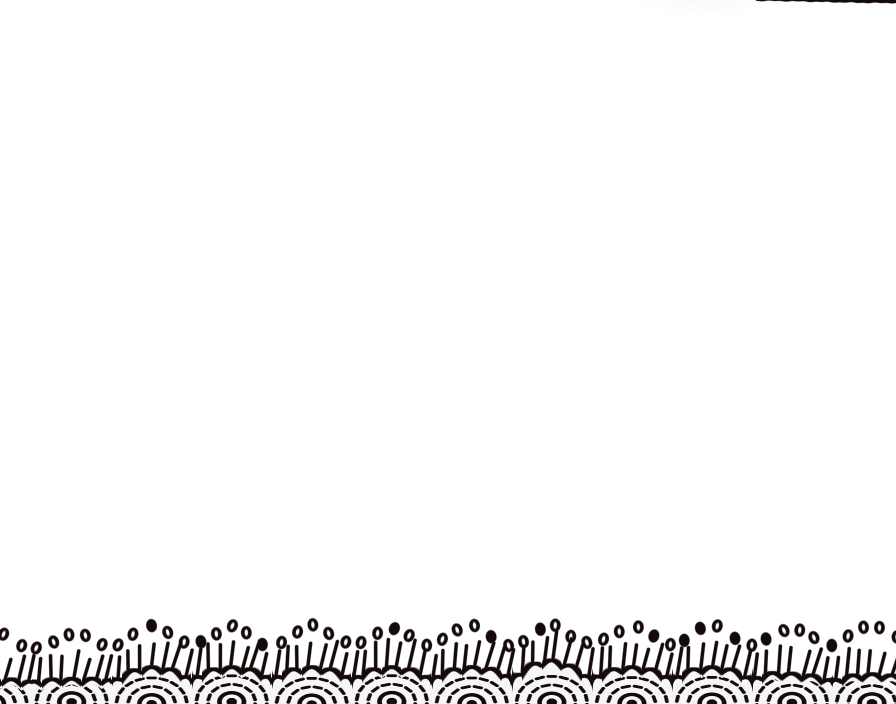
Give the GLSL for this background, as a WebGL 1 fragment shader.

```glsl
precision highp float;
// White paper with a hand-inked border of scalloped mounds, stems, seeds and dashed arches.
uniform vec2 u_resolution;

// Lengths are in drawing units; the canvas is VIEW_WIDTH of them wide.
const float VIEW_WIDTH = 768.0;
const float TAU = 6.28318;

const vec3 PAPER = vec3(1.0);
const vec3 MOUND_TINT = vec3(0.965, 0.96, 0.97);
const vec3 INK = vec3(0.08, 0.04, 0.04);

const float MOUND_PERIOD = 68.6;
const float MOUND_CENTER = 130.0;
const float VALLEY_HEIGHT = 17.0;
const float SCALLOP_PERIOD = 17.15;
const float SCALLOP_HEIGHT = 4.0;
const float OUTLINE_HALF = 1.7;

const float STEM_SPACING = 9.6;
const float STEM_LENGTH = 22.0;
const float STEM_HALF = 1.5;

const float SEED_SPACING = 13.9;
const float SEED_START = 4.0;
const vec2 SEED_RADII = vec2(4.6, 5.7);

const float ARCH_FLATTEN = 1.35;
const float DASH_HALF = 1.6;

float hash(float n) {
  return fract(sin(n * 12.9898 + 4.1) * 4375.85);
}

float segment(vec2 p, vec2 a, vec2 b) {
  vec2 d = b - a;
  return length(p - a - d * clamp(dot(p - a, d) / dot(d, d), 0.0, 1.0));
}

float moundPhase(float x) {
  return TAU * (x - MOUND_CENTER) / MOUND_PERIOD;
}

// Height of the scalloped outline: broad mounds carrying small bumps.
float outline(float x) {
  float swell = smoothstep(70.0, 125.0, x) * (1.0 - 0.6 * smoothstep(625.0, 690.0, x));
  float offset = (x - 467.0) / 30.0;
  float crest = 22.0 + 10.0 * swell + 6.0 * exp(-offset * offset);
  float arch = sqrt(abs(cos(0.5 * moundPhase(x))));
  float bump = abs(sin(0.5 * TAU * (x - MOUND_CENTER) / SCALLOP_PERIOD + 1.57));
  return mix(VALLEY_HEIGHT, crest - 2.0, arch) + SCALLOP_HEIGHT * (bump - 0.6);
}

// Slanted strokes rooted on the outline.
float stems(vec2 p) {
  float nearest = 1e3;
  for (int j = -2; j <= 2; j++) {
    float id = floor(p.x / STEM_SPACING) + float(j);
    float x = (id + 0.5 + 0.35 * (hash(id) - 0.5)) * STEM_SPACING;
    float tilt = 0.1 + 0.13 * sin(moundPhase(x)) + 0.12 * hash(id + 31.0);
    float rise = STEM_LENGTH * (0.85 + 0.3 * hash(id + 57.0));
    vec2 root = vec2(x, outline(x));
    nearest = min(nearest, segment(p, root, root + rise * vec2(tilt, 1.0)));
  }
  return nearest - STEM_HALF;
}

// Tilted oval seeds above the stems, most with a pale core.
float seeds(vec2 p) {
  float nearest = 1e3;
  for (int j = -1; j <= 1; j++) {
    float id = floor((p.x - SEED_START) / SEED_SPACING + 0.5) + float(j);
    float x = SEED_START + id * SEED_SPACING;
    float lift = 54.0 + 5.0 * smoothstep(70.0, 125.0, x) + 7.5 * cos(moundPhase(x));
    vec2 q = p - vec2(x + 3.0 * (hash(id + 7.0) - 0.5), lift + 4.0 * (hash(id + 19.0) - 0.5));
    float slant = 0.8 * (hash(id + 43.0) - 0.5);
    q = mat2(cos(slant), -sin(slant), sin(slant), cos(slant)) * q;
    float oval = (length(q / SEED_RADII) - 1.0) * SEED_RADII.x;
    float core = (length(q / vec2(1.4, 2.8)) - 1.0) * 1.4;
    if (hash(id + 71.0) > 0.35) oval = max(oval, -core);
    nearest = min(nearest, oval);
  }
  return nearest;
}

// Short strokes along a ring of the given radius.
float dashedRing(vec2 q, float radius, float count) {
  float sector = TAU / count;
  float angle = mod(atan(q.y, q.x), sector) - 0.5 * sector;
  vec2 r = length(q) * vec2(cos(angle), sin(angle));
  return segment(r, vec2(radius, -3.0), vec2(radius, 3.0)) - DASH_HALF;
}

// Pupil, bold arch and dashed rings inside each mound.
float arches(vec2 p) {
  float id = floor((p.x - MOUND_CENTER) / MOUND_PERIOD + 0.5);
  vec2 q = p - vec2(MOUND_CENTER + id * MOUND_PERIOD, 4.0 * hash(id + 5.0) - 1.0);
  q.y *= ARCH_FLATTEN;
  float inner = min(length(q) - 4.5, abs(length(q) - 10.5) - 2.0);
  float rings = min(dashedRing(q, 20.0, 12.0), dashedRing(q, 30.0, 18.0));
  return max(min(inner, rings), p.y - outline(p.x) + 5.0);
}

void main() {
  float unit = VIEW_WIDTH / u_resolution.x;
  vec2 p = gl_FragCoord.xy * unit;
  float top = u_resolution.y * unit;
  float soft = 0.8 * unit;

  // Outline distance, corrected for slope
  float ground = outline(p.x);
  float slope = outline(p.x + 0.5) - outline(p.x - 0.5);
  float line = abs(p.y - ground) / sqrt(1.0 + 4.0 * slope * slope) - OUTLINE_HALF;
  float ink = min(min(line, stems(p)), min(seeds(p), arches(p)));

  // Ragged strip along the upper right edge
  float ragged = 0.8 + 1.8 * smoothstep(648.0, 760.0, p.x) + 0.4 * sin(p.x * 0.45) * sin(p.x * 0.17);
  ink = min(ink, max(top - p.y - ragged, 648.0 - p.x));

  // Paper tint and faint smudge beside the strip
  vec3 color = mix(PAPER, MOUND_TINT, 1.0 - smoothstep(-4.0, 2.0, p.y - ground));
  vec2 smudge = (p - vec2(603.0, top - 2.0)) / vec2(38.0, 7.0);
  color -= 0.03 * exp(-dot(smudge, smudge)) * (0.7 + 0.3 * sin(p.x * 0.6) * sin(p.y));
  gl_FragColor = vec4(mix(color, INK, 1.0 - smoothstep(-soft, soft, ink)), 1.0);
}
```
